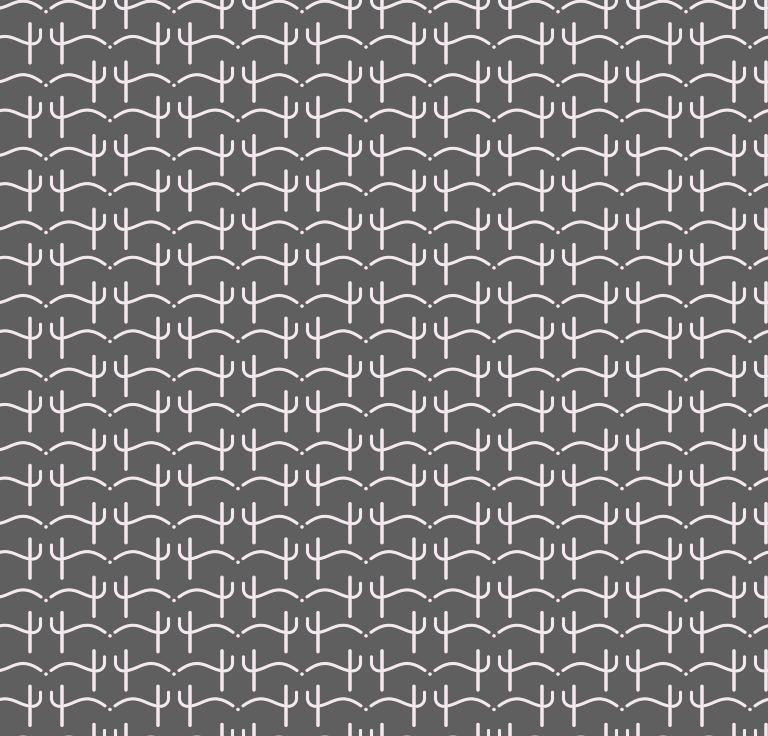
Write a Shadertoy shader that draws this pattern.

```glsl
// Line pattern of dune curves and one-armed cacti, mirrored about small dots.
// Each tile holds two staggered rows; a row is folded at its dot with abs()
// and drawn from distances to segments, a quarter arc and a sampled cubic.

const vec2 REPEATS = vec2(6.0, 10.0);      // whole tiles across and down
const vec2 TILE = vec2(128.0, 73.5);       // tile size in design units
const vec3 GROUND = vec3(0.373);
const vec3 LINE = vec3(0.95, 0.91, 0.935);

const float TRUNK_HALF = 1.7;
const float CURVE_HALF = 1.55;
const float DOT_RADIUS = 1.75;

float segmentDistance(vec2 p, vec2 a, vec2 b) {
    vec2 ab = b - a;
    float t = clamp(dot(p - a, ab) / dot(ab, ab), 0.0, 1.0);
    return length(p - a - t * ab);
}

vec2 cubicPoint(vec2 a, vec2 b, vec2 c, vec2 d, float t) {
    float s = 1.0 - t;
    return s * s * s * a + 3.0 * s * s * t * b + 3.0 * s * t * t * c + t * t * t * d;
}

float cubicDistance(vec2 p, vec2 a, vec2 b, vec2 c, vec2 d) {
    const int STEPS = 16;
    float nearest = 1e5;
    vec2 previous = a;
    for (int i = 1; i <= STEPS; i++) {
        vec2 next = cubicPoint(a, b, c, d, float(i) / float(STEPS));
        nearest = min(nearest, segmentDistance(p, previous, next));
        previous = next;
    }
    return nearest;
}

// Bent arm: quarter turn from the ground up to a short vertical.
float armDistance(vec2 p, vec2 center, float radius, float rise) {
    vec2 q = p - center;
    float d = segmentDistance(q, vec2(radius, 0.0), vec2(radius, rise));
    if (q.x > 0.0 && q.y < 0.0) d = min(d, abs(length(q) - radius));
    return d;
}

// Signed distance to one half of the motif, with its dot at the origin.
float motifDistance(vec2 p) {
    float dune = cubicDistance(p, vec2(5.0, 3.6), vec2(27.0, 19.6),
                               vec2(35.0, 3.2), vec2(50.5, 3.2));
    float arm = armDistance(p, vec2(50.5, 11.2), 8.0, 6.0);
    float trunk = segmentDistance(p, vec2(48.0, -15.8), vec2(48.0, 23.2));
    float d = min(min(dune, arm) - CURVE_HALF, trunk - TRUNK_HALF);
    return min(d, length(p) - DOT_RADIUS);
}

// Wraps p around an anchor and folds it left to right.
vec2 foldAround(vec2 p, vec2 anchor) {
    vec2 q = mod(p - anchor + 0.5 * TILE, TILE) - 0.5 * TILE;
    return vec2(abs(q.x), q.y);
}

void mainImage(out vec4 fragColor, in vec2 fragCoord) {
    vec2 canvas = REPEATS * TILE;
    vec2 p = fragCoord / iResolution.xy * canvas;
    float pixel = canvas.y / iResolution.y;

    // Two rows per tile, shifted by half a tile sideways
    float upper = motifDistance(foldAround(p, vec2(46.0, 61.8)));
    float lower = motifDistance(foldAround(p, vec2(110.0, 26.5)));
    float d = min(upper, lower);

    float ink = 1.0 - smoothstep(-0.6 * pixel, 0.6 * pixel, d);
    fragColor = vec4(mix(GROUND, LINE, ink), 1.0);
}
```
